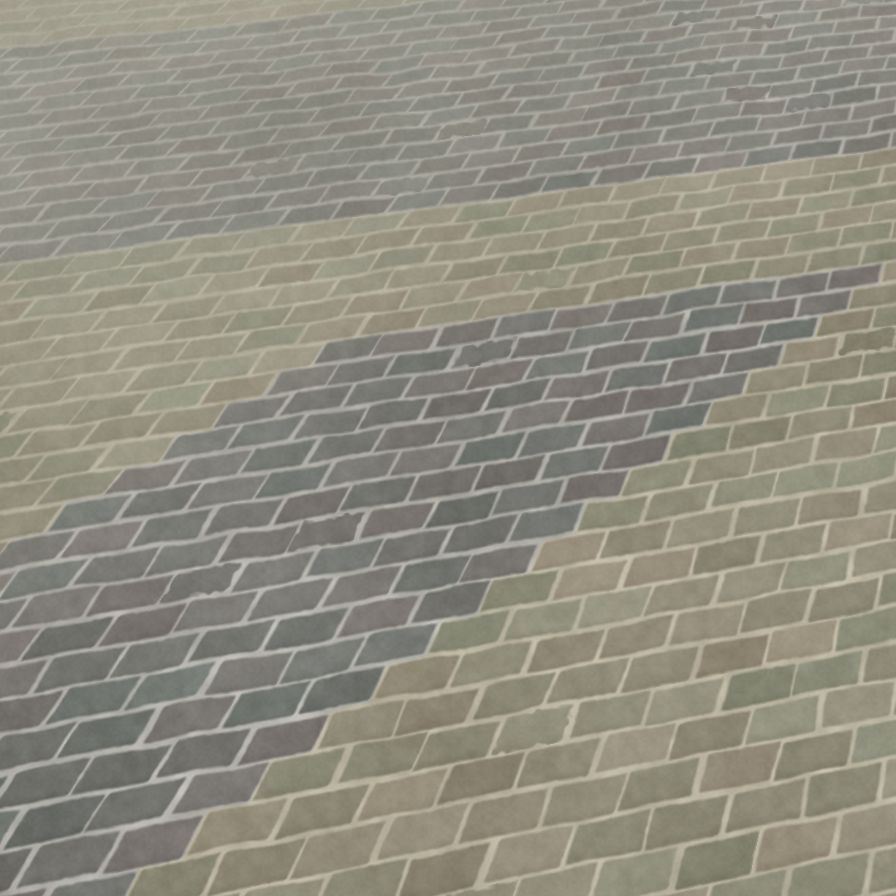
Write a three.js fragment shader that draws this texture.

```glsl
// Brick paving in running bond, seen at a slant: tan stones with slate bands.
// A perspective map turns the canvas into brick units; each brick is a rounded
// box with hashed tone and offset, over pale mortar, with haze to the far left.

varying vec2 vUv;

// Perspective: horizon height, and the x where rows and cross joints converge
const float HORIZON = 2.0417;
const float ROW_VANISH_X = 10.266;
const float JOINT_VANISH_X = 1.279;
const float ROW_SCALE = 8.3;
const float COLUMN_SCALE = 23.5;
const float ROW_PHASE = 0.76;
const float COLUMN_PHASE = 0.63;

// Slate areas, in row and column numbers (limits are inclusive)
const vec2 FAR_BAND_ROWS = vec2(-77.0, -64.0);
const float NEAR_BAND_TOP_ROW = -57.0;
const vec2 NEAR_BAND_COLUMNS = vec2(-43.0, -34.0);

// Joints
const float JOINT_HALF_WIDTH = 0.00145;
const float CORNER_RADIUS = 0.0016;
const float EDGE_SOFTNESS = 0.0024;
const float EDGE_WEAR = 0.0013;
const float CHIPPED_SHARE = 0.03;

// Colours
const vec3 TAN_BRICK = vec3(0.555, 0.540, 0.480);
const vec3 SLATE_BRICK = vec3(0.445, 0.445, 0.440);
const vec3 TAN_MORTAR = vec3(0.755, 0.730, 0.650);
const vec3 SLATE_MORTAR = vec3(0.745, 0.735, 0.710);
const vec3 HAZE = vec3(0.690, 0.680, 0.625);
const vec3 WARM_TINT = vec3(0.030, 0.000, -0.015);
const vec3 GREEN_TINT = vec3(-0.015, 0.010, -0.010);

float hash(vec2 p) {
  return fract(sin(dot(p, vec2(127.1, 311.7))) * 43758.5453);
}

float noise(vec2 p) {
  vec2 i = floor(p);
  vec2 f = fract(p);
  f = f * f * (3.0 - 2.0 * f);
  return mix(mix(hash(i), hash(i + vec2(1.0, 0.0)), f.x),
             mix(hash(i + vec2(0.0, 1.0)), hash(i + vec2(1.0, 1.0)), f.x), f.y);
}

float fbm(vec2 p) {
  float sum = 0.0;
  float amplitude = 0.5;
  for (int i = 0; i < 4; i++) {
    sum += amplitude * noise(p);
    p = p * 2.03 + 17.3;
    amplitude *= 0.5;
  }
  return sum;
}

float roundedBox(vec2 p, vec2 halfSize, float radius) {
  vec2 q = abs(p) - halfSize + radius;
  return length(max(q, 0.0)) + min(max(q.x, q.y), 0.0) - radius;
}

float inRange(float x, vec2 limits) {
  return step(limits.x, x) * step(x, limits.y);
}

void main() {
  // Canvas to ground; a slight warp makes the courses uneven
  vec2 warp = vec2(noise(vUv * 23.0), noise(vUv * 23.0 + 40.0)) - 0.5;
  vec2 p = vUv + warp * 0.004;
  float depth = HORIZON - p.y;
  float rowPos = ROW_PHASE - ROW_SCALE * (ROW_VANISH_X - p.x) / depth;
  float row = floor(rowPos);
  float columnPos = COLUMN_SCALE * (p.x - JOINT_VANISH_X) / depth
                  + COLUMN_PHASE + 0.5 * row;
  float column = floor(columnPos);
  vec2 brick = vec2(column, row);

  // Brick size and local position in canvas units
  vec2 size = vec2(depth / COLUMN_SCALE,
                   depth * depth / (ROW_SCALE * (ROW_VANISH_X - p.x)));
  vec2 local = vec2(columnPos - column, rowPos - row) - 0.5;
  vec2 jitter = vec2(hash(brick + 3.1), hash(brick + 8.7)) - 0.5;
  vec2 offset = jitter * size * vec2(0.05, 0.07);

  // Worn edges, and a few bricks with chips
  float chipped = step(1.0 - CHIPPED_SHARE, hash(brick + 21.0));
  float wear = (noise(vUv * 150.0) - 0.5) * EDGE_WEAR * (1.0 + 3.0 * chipped);
  float d = roundedBox(local * size - offset,
                       0.5 * size - JOINT_HALF_WIDTH * depth,
                       CORNER_RADIUS * depth) + wear;
  float joint = smoothstep(-EDGE_SOFTNESS, EDGE_SOFTNESS, d);

  // Slate where a band of rows or the stepped diagonal band lies
  float nearBand = step(NEAR_BAND_TOP_ROW, row) * inRange(column, NEAR_BAND_COLUMNS);
  float slate = max(nearBand, inRange(row, FAR_BAND_ROWS));

  // Brick face: own tone, tint, mottling and a shaded lower edge
  float tone = (hash(brick) - 0.5) * 0.065 + (fbm(vUv * 70.0) - 0.47) * 0.08;
  vec3 face = mix(TAN_BRICK, SLATE_BRICK, slate) + tone;
  face += mix(GREEN_TINT, WARM_TINT, hash(brick + 5.3)) * 0.8;
  face -= 0.035 * smoothstep(0.2, 0.5, local.y);

  // Mortar: patchy, and fainter in the distance
  float haze = smoothstep(0.0, 1.0, vUv.y - 0.5 * vUv.x);
  vec3 mortar = mix(TAN_MORTAR, SLATE_MORTAR, slate) + (noise(vUv * 60.0) - 0.5) * 0.10;
  float strength = mix(0.95, 0.70, haze) * (0.8 + 0.2 * noise(vUv * 35.0 + 9.0));
  vec3 color = mix(face, mortar, joint * strength);

  // Haze, broad stains and fine grain
  color = mix(color, HAZE, 0.48 * haze + 0.10 * smoothstep(0.6, 1.0, vUv.y));
  color += (fbm(vUv * 6.0) - 0.47) * 0.07;
  color += (noise(vUv * 330.0) - 0.5) * 0.022;
  gl_FragColor = vec4(color, 1.0);
}
```
